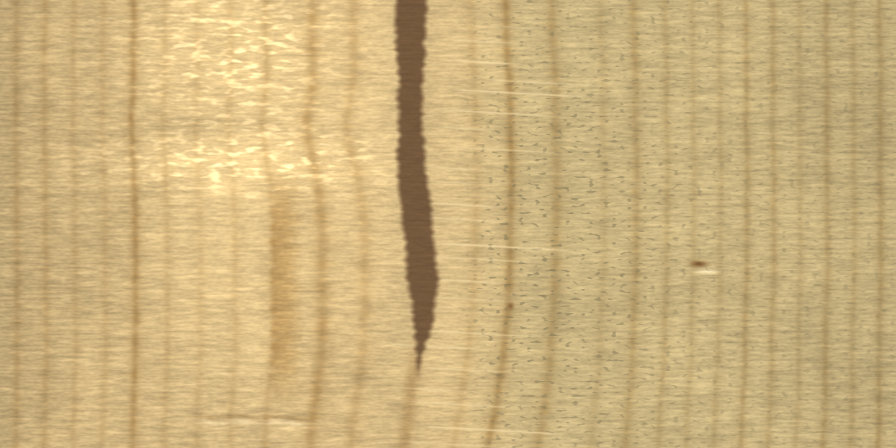
Reproduce this texture procedurally as a WebGL 1 fragment shader.

```glsl
precision highp float;
// Planed softwood board: pale fibre, bent growth rings and a dark resin streak.
// Rings are soft bands on a warped axis; stretched gradient noise gives fibre,
// pores and glints; a loop lays saw scratches across the middle.
uniform vec2 u_resolution;

float sq(float v) { return v * v; }

float hash(float n) { return fract(sin(n * 91.7) * 4373.5); }

vec2 gradient(vec2 cell) {
  float a = 6.2832 * fract(sin(dot(cell, vec2(127.1, 311.7))) * 4375.85);
  return vec2(cos(a), sin(a));
}

// Gradient noise, roughly -0.7 to 0.7
float noise(vec2 p) {
  vec2 i = floor(p), f = fract(p);
  vec2 u = f * f * f * (f * (f * 6.0 - 15.0) + 10.0);
  vec2 e = vec2(1.0, 0.0);
  float low = mix(dot(gradient(i), f), dot(gradient(i + e.xy), f - e.xy), u.x);
  float high = mix(dot(gradient(i + e.yx), f - e.yx), dot(gradient(i + e.xx), f - e.xx), u.x);
  return mix(low, high, u.y);
}

float blob(vec2 p, vec2 center, vec2 radius) {
  vec2 d = (p - center) / radius;
  return exp(-dot(d, d));
}

// Soft band, with a wide faint shoulder
float ring(float x, float center, float width) {
  float d = sq((x - center) / width);
  return 0.65 * exp(-d) + 0.35 * exp(-d * 0.15);
}

// Sideways push of the grain around the streak; t runs downwards
float grainBend(float x, float t) {
  float left = 0.024 * smoothstep(0.3, 0.52, t) - 0.03 * smoothstep(0.75, 1.0, t)
             - 0.012 * exp(-sq((t - 0.28) / 0.08));
  float right = 0.016 * sin(3.1 * t) - 0.04 * sq(t * t);
  left *= exp(-3.5 * max(0.75 - x, 0.0));
  right *= exp(-2.4 * max(x - 1.1, 0.0));
  return mix(left, right, smoothstep(0.82, 1.02, x));
}

float growthRings(float x) {
  float sum = 0.0;
  for (int k = 0; k < 9; k++) {
    float i = float(k);
    float strong = 1.0 - step(0.5, abs(i - 4.0));
    sum += (0.3 + 0.2 * hash(i + 2.0) + 0.35 * strong) * ring(x, 0.036 + 0.064 * i + 0.00009 * i * i * i, 0.008);
    sum += (0.34 + 0.3 * hash(i + 7.0)) * ring(x, 1.484 + 0.06 * i, 0.007);
  }
  sum += 0.75 * ring(x, 0.698, 0.012) + 0.5 * ring(x, 0.789, 0.012);
  sum += 0.4 * ring(x, 1.049, 0.010) + 0.9 * ring(x, 1.128, 0.009);
  sum += 0.65 * ring(x, 1.232, 0.011) + 0.3 * ring(x, 1.341, 0.009);
  return sum + 0.6 * ring(x, 1.414, 0.009);
}

// Coverage of the tapering streak, with a ragged rim
float resinStreak(vec2 p, float t) {
  float center = 0.917 + 0.028 * smoothstep(0.3, 0.68, t) - 0.012 * smoothstep(0.7, 0.84, t);
  float halfWidth = 0.034 - 0.006 * exp(-sq((t - 0.25) / 0.12));
  halfWidth *= 1.0 - 0.9 * smoothstep(0.62, 0.84, t);
  halfWidth += (0.006 * noise(p * vec2(5.0, 17.0)) + 0.007 * noise(p * vec2(12.0, 75.0))) * (1.0 - smoothstep(0.76, 0.86, t));
  float body = 1.0 - smoothstep(-0.009, 0.008, abs(p.x - center) - halfWidth);
  return body * (1.0 - smoothstep(0.8, 0.86, t));
}

// Thin pale cuts, sloping slightly down to the right
float scratches(vec2 p, float t) {
  float sum = 0.0;
  for (int k = 0; k < 24; k++) {
    float i = float(k);
    float start = 0.84 + 0.13 * hash(i + 3.0) + 0.12 * (1.0 - smoothstep(5.0, 9.0, i));
    float finish = start + 0.14 + 0.2 * hash(i + 31.0);
    float line = 0.03 + 0.041 * i + 0.018 * hash(i + 53.0) + 0.055 * (p.x - 0.9);
    float span = smoothstep(start, start + 0.04, p.x) * (1.0 - smoothstep(finish - 0.07, finish, p.x));
    sum += span * exp(-sq((t - line) / 0.0025)) * (0.45 + 0.55 * hash(i + 71.0));
  }
  return sum;
}

void main() {
  vec2 p = gl_FragCoord.xy / u_resolution.y;
  float t = 1.0 - p.y;
  vec2 q = vec2(p.x, t);
  float rightSide = smoothstep(0.95, 1.25, p.x);

  // Base tone with broad light and shade
  vec3 color = mix(vec3(0.84, 0.73, 0.52), vec3(0.80, 0.715, 0.515), rightSide);
  float light = 1.0 + 0.07 * blob(q, vec2(0.8, 0.25), vec2(0.3, 0.5)) + 0.09 * blob(q, vec2(0.5, 0.12), vec2(0.2, 0.2));
  light += 0.09 * blob(q, vec2(0.55, 0.37), vec2(0.3, 0.06)) - 0.07 * blob(q, vec2(0.48, 0.28), vec2(0.25, 0.03));
  light += 0.06 * blob(q, vec2(0.5, 0.6), vec2(0.13, 0.3)) + 0.05 * blob(q, vec2(1.02, 0.85), vec2(0.09, 0.25));
  light -= 0.11 * exp(-p.x * 7.0) + 0.05 * smoothstep(1.6, 2.0, p.x);
  light += 0.05 * noise(p * vec2(3.0, 5.0)) + 0.06 * noise(p * vec2(7.0, 24.0));

  // Horizontal fibre, broken into short and long strands
  float fibre = noise(p * vec2(13.0, 125.0)) + 0.8 * noise(p * vec2(38.0, 190.0) + 9.0);
  fibre += 0.5 * noise(p * vec2(95.0, 230.0) + 17.0);
  color *= light + 0.12 * fibre;

  // Growth rings and the brown stain on the left
  float x = p.x - grainBend(p.x, t) + 0.004 * noise(p * vec2(3.0, 9.0)) + 0.003 * noise(p * vec2(8.0, 90.0));
  float density = growthRings(x) * (0.95 + 0.5 * noise(p * vec2(9.0, 40.0)) + 0.25 * fibre);
  color *= mix(vec3(1.0), vec3(0.82, 0.76, 0.67), clamp(density, 0.0, 1.2));
  float stainX = p.x + 0.012 * noise(p * vec2(5.0, 60.0));
  float stain = smoothstep(0.598, 0.618, stainX) * (1.0 - smoothstep(0.635, 0.685, stainX));
  stain *= smoothstep(0.34, 0.5, t) * (1.0 - smoothstep(0.78, 0.95, t));
  color *= mix(vec3(1.0), vec3(0.89, 0.84, 0.76), stain);

  // Grey pores on the right, glints on the left
  float pores = smoothstep(0.2, 0.48, noise(p * vec2(58.0, 125.0) + 31.0)) * smoothstep(0.99, 1.1, p.x);
  color = mix(color, vec3(0.50, 0.46, 0.34), pores * (0.26 + 0.3 * blob(q, vec2(1.22, 0.55), vec2(0.28, 0.5))));
  float glintArea = blob(q, vec2(0.52, 0.12), vec2(0.18, 0.14)) + blob(q, vec2(0.55, 0.36), vec2(0.28, 0.06));
  float glint = smoothstep(-0.05, 0.6, noise(p * vec2(24.0, 75.0) + 5.0) + 0.5 * noise(p * vec2(55.0, 150.0)));
  color += vec3(0.25, 0.23, 0.19) * glint * (0.18 + glintArea) * (1.0 - smoothstep(0.8, 0.95, p.x));

  // Scratches, lower crack and small bark flecks
  color = mix(color, vec3(0.97, 0.87, 0.66), 0.65 * min(scratches(p, t), 1.0));
  float crackLine = 0.932 + 0.012 * noise(vec2(p.x * 14.0, 2.0));
  float crack = smoothstep(0.42, 0.46, p.x) * (1.0 - smoothstep(0.62, 0.76, p.x));
  crack *= 0.6 + 0.8 * noise(vec2(p.x * 25.0, 7.0));
  color *= 1.0 - vec3(0.16, 0.2, 0.26) * crack * exp(-sq((t - crackLine) / 0.005));
  color += 0.16 * crack * exp(-sq((t - crackLine - 0.011) / 0.006));
  float fleck = blob(q, vec2(1.56, 0.589), vec2(0.018, 0.007)) + 0.7 * blob(q, vec2(1.14, 0.683), vec2(0.007, 0.008));
  color = mix(color, vec3(0.42, 0.27, 0.13), min(fleck, 1.0) * 0.8);
  color += 0.2 * blob(q, vec2(1.58, 0.606), vec2(0.026, 0.005));

  // Streak with its halo and faint tail
  float tail = exp(-sq((p.x - 0.92 + 0.12 * (t - 0.85)) / 0.016)) * smoothstep(0.72, 0.86, t);
  color *= 1.0 - vec3(0.13, 0.17, 0.22) * tail;
  color *= 1.0 - 0.07 * exp(-sq((p.x - 0.93) / 0.055)) * (1.0 - smoothstep(0.7, 0.9, t));
  color = mix(color, vec3(0.43, 0.32, 0.22) * (1.0 + 0.07 * fibre), 0.93 * resinStreak(p, t));

  gl_FragColor = vec4(clamp(color, 0.0, 1.0), 1.0);
}
```
